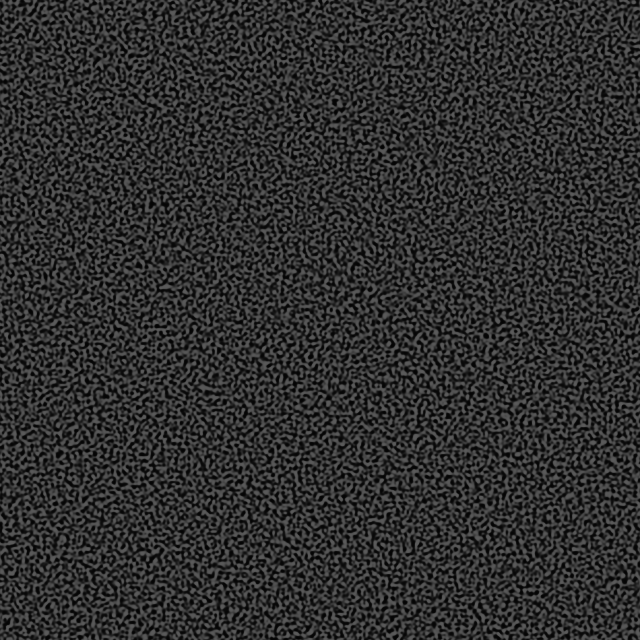
Write a WebGL 2 fragment shader that draws this texture.

```glsl
#version 300 es
precision highp float;
// Fine dark grey labyrinth grain: white noise filtered to a single band of sizes.

uniform vec2 u_resolution;
out vec4 fragColor;

// Integer hash of a lattice cell, returned in -1..1
float cellHash(ivec2 cell) {
    uvec2 q = uvec2(cell + 4096) * uvec2(1597u, 3571u);
    uint h = q.x ^ (q.y * 2699u + 7919u);
    h = h * 747796u + 28915u;
    h = ((h >> ((h >> 28u) + 4u)) ^ h) * 277803u;
    h ^= h >> 15u;
    h *= 73471u;
    h ^= h >> 13u;
    return float(h & 65535u) / 32767.5 - 1.0;
}

// Random cell values convolved with a Mexican-hat kernel
float bandNoise(vec2 p) {
    ivec2 base = ivec2(floor(p));
    float sum = 0.0;
    for (int y = -4; y <= 4; y++) {
        for (int x = -4; x <= 4; x++) {
            ivec2 cell = base + ivec2(x, y);
            vec2 offset = p - vec2(cell) - 0.5;
            float q = dot(offset, offset) / (2.0 * 0.83 * 0.83);
            sum += cellHash(cell) * (1.0 - q) * exp(-q);
        }
    }
    return sum;
}

void main() {
    vec2 uv = gl_FragCoord.xy / min(u_resolution.x, u_resolution.y);
    float worms = bandNoise(uv * 310.0);

    // A logistic curve spreads the bell-shaped noise evenly over the greys
    float level = 1.0 / (1.0 + exp(-2.85 * worms));
    fragColor = vec4(vec3(0.012 + 0.348 * level), 1.0);
}
```
